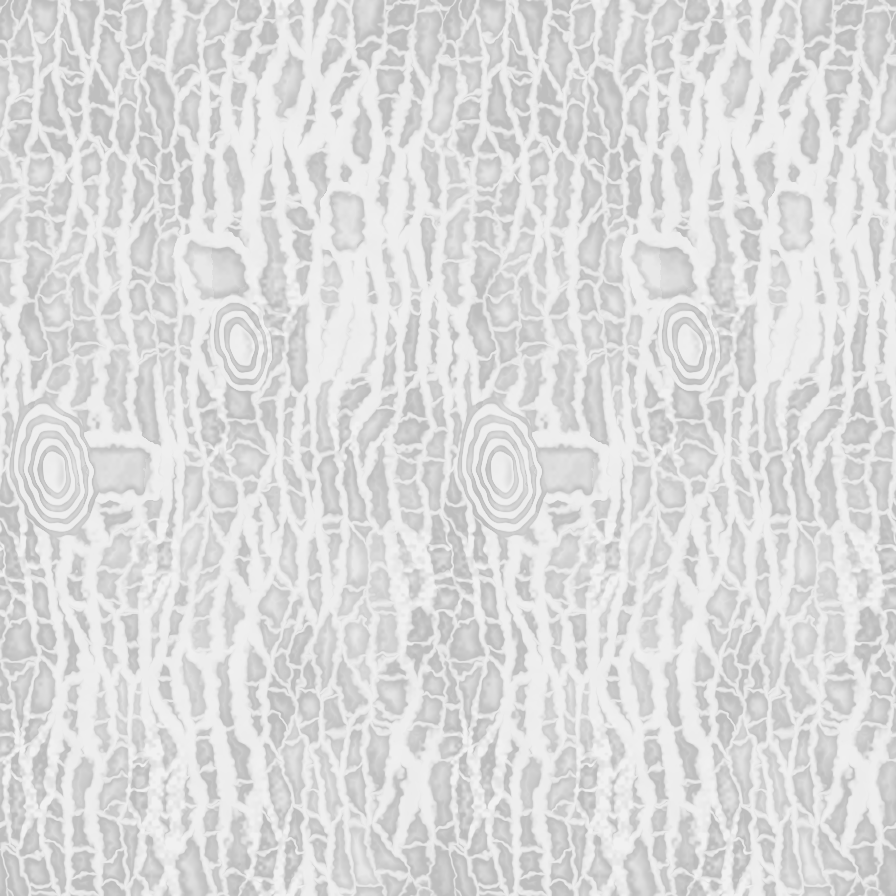
This texture is drawn by a Shadertoy shader. Its source:

```glsl
// Pale grey tree bark: cracked vertical plates flowing round two knots, tiled two across and one down.

// Tile space is 1 wide and 2 tall; every pattern wraps over that size.
const vec2 TILE = vec2(1.0, 2.0);

vec2 hash2(vec2 p) {
    return fract(sin(vec2(dot(p, vec2(127.1, 311.7)), dot(p, vec2(269.5, 183.3)))) * 43758.5);
}

// Smooth value noise with a whole number of cells per unit
float noise(vec2 q, vec2 cells) {
    vec2 p = q * cells, c = floor(p), f = fract(p), wrap = cells * TILE;
    f = f * f * (3.0 - 2.0 * f);
    float a = hash2(mod(c, wrap)).x, b = hash2(mod(c + vec2(1, 0), wrap)).x;
    float d = hash2(mod(c + vec2(0, 1), wrap)).x, e = hash2(mod(c + 1.0, wrap)).x;
    return mix(mix(a, b, f.x), mix(d, e, f.x), f.y);
}

// Shortest offset from a centre in the wrapped tile
vec2 offsetFrom(vec2 q, vec2 centre) {
    return mod(q - centre + 0.5 * TILE, TILE) - 0.5 * TILE;
}

// Depth inside tall cellular plates; returns depth and a random value per plate
vec2 plates(vec2 q, float ridge) {
    vec2 cells = vec2(18.0, 6.0), p = q * cells, base = floor(p);
    vec2 nearest = vec2(0.0), id = vec2(0.0);
    float best = 9.0, depth = 1.0;
    for (int j = -1; j <= 1; j++)
    for (int i = -1; i <= 1; i++) {
        vec2 cell = base + vec2(i, j), key = mod(cell, cells * TILE);
        vec2 r = cell + 0.1 + 0.8 * hash2(key) - p;
        if (dot(r, r) < best) { best = dot(r, r); nearest = r; id = key; }
    }
    for (int j = -2; j <= 2; j++)
    for (int i = -2; i <= 2; i++) {
        vec2 cell = base + vec2(i, j);
        vec2 r = cell + 0.1 + 0.8 * hash2(mod(cell, cells * TILE)) - p;
        vec2 across = r - nearest, g = across * cells;
        if (dot(across, across) > 0.0001) {
            float gap = mix(0.003, ridge, abs(normalize(g).x));
            depth = min(depth, dot(0.5 * (nearest + r), across) / length(g) - gap);
        }
    }
    // Thin cross cracks, at a different height in each plate
    vec2 rnd = hash2(id + 7.0);
    float row = q.y * 14.0 + rnd.x + 0.6 * noise(q, vec2(26.0, 10.0));
    float present = step(0.4, hash2(vec2(mod(floor(row), 28.0), id.x + 19.0 * id.y)).x);
    float crack = abs(fract(row) - 0.5) / 14.0 - 0.0045;
    return vec2(min(depth, mix(1.0, crack, present)), rnd.y);
}

void mainImage(out vec4 fragColor, in vec2 fragCoord) {
    vec2 q = fragCoord / iResolution.xy * TILE.yy;

    // Ragged edges and a slow sway of the grain
    vec2 rough = vec2(noise(q, vec2(50.0, 40.0)), noise(q + 0.37, vec2(50.0, 40.0))) - 0.5;
    vec2 fine = vec2(noise(q, vec2(110.0)), noise(q + 0.61, vec2(110.0))) - 0.5;
    vec2 edge = q + 0.014 * rough + 0.008 * fine;
    vec2 grain = edge;
    grain.x += 0.05 * (noise(q, vec2(5.0, 4.0)) - 0.5) + 0.025 * (noise(q, vec2(12.0, 9.0)) - 0.5);
    grain.x += 0.012 * sin(3.14159 * q.y * 3.0 + 6.28318 * q.x);

    // Knots: centre, reach of the rings, sideways shift of the bulge
    vec4 knots[2] = vec4[2](vec4(0.537, 1.227, 1.2, 0.0), vec4(0.12, 0.953, 1.75, 0.09));
    for (int i = 0; i < 2; i++) {
        vec2 d = offsetFrom(q, knots[i].xy + vec2(knots[i].w, 0.0));
        vec2 spread = vec2(0.09, 0.13) * knots[i].z;
        grain.x -= 0.65 * d.x * exp(-dot(d / spread, d / spread));
    }
    float ridge = 0.001 + 0.021 * noise(q, vec2(11.0, 4.0));
    vec2 plate = plates(grain, ridge);
    float depth = plate.x;

    // Broad scars: centre and half size
    vec4 scars[3] = vec4[3](vec4(0.484, 1.396, 0.065, 0.065),
                            vec4(0.776, 1.505, 0.042, 0.068),
                            vec4(0.255, 0.953, 0.085, 0.06));
    for (int i = 0; i < 3; i++) {
        vec2 d = offsetFrom(edge, scars[i].xy);
        d.x += 0.25 * d.y * (i == 0 ? 1.0 : 0.2);
        vec2 b = abs(d) - scars[i].zw + 0.03;
        float inside = 0.03 - length(max(b, 0.0)) - min(max(b.x, b.y), 0.0);
        float streak = 0.012 * noise(q, vec2(8.0, 60.0));
        depth = mix(depth, inside - streak, smoothstep(-0.022, -0.01, inside));
    }

    // Rings round each knot, with a pale lens at the heart
    float heart = 0.0;
    for (int i = 0; i < 2; i++) {
        vec2 d = offsetFrom(q + 0.008 * rough, knots[i].xy);
        d.x += 0.12 * d.y;
        float e = length(d / vec2(0.05, 0.082)) + 0.22 * (noise(q, vec2(14.0, 10.0)) - 0.5);
        float rings = -0.013 * cos(15.7 * max(e - 0.42, 0.0)) + 0.008 * rough.x;
        depth = mix(depth, rings, smoothstep(knots[i].z + 0.25, knots[i].z, e));
        heart += smoothstep(0.5, 0.35, e) * smoothstep(0.0, 0.025, d.x + 0.01 * rough.y);
    }

    // Plates are darkest at the rim and lighten inward, with blotches
    float blotch = noise(q, vec2(24.0, 16.0)) - 0.5 + 0.6 * rough.y + 0.4 * fine.x;
    float tone = mix(0.775, 0.865, smoothstep(0.003, 0.026, depth));
    tone += 0.055 * blotch + 0.05 * (plate.y - 0.5) + 0.06 * (noise(q, vec2(5.0, 3.0)) - 0.5);
    float pale = 0.932 + 0.012 * blotch - 0.035 * smoothstep(-0.007, 0.0, depth);
    float grey = mix(pale, clamp(tone, 0.75, 0.91), smoothstep(-0.002, 0.004, depth));

    // Mossy speckle in scattered patches
    float moss = smoothstep(0.68, 0.85, noise(q + 0.23, vec2(7.0, 4.0)));
    grey += moss * 0.13 * fine.y - 0.08 * heart;
    fragColor = vec4(vec3(clamp(grey, 0.74, 0.945)), 1.0);
}
```
